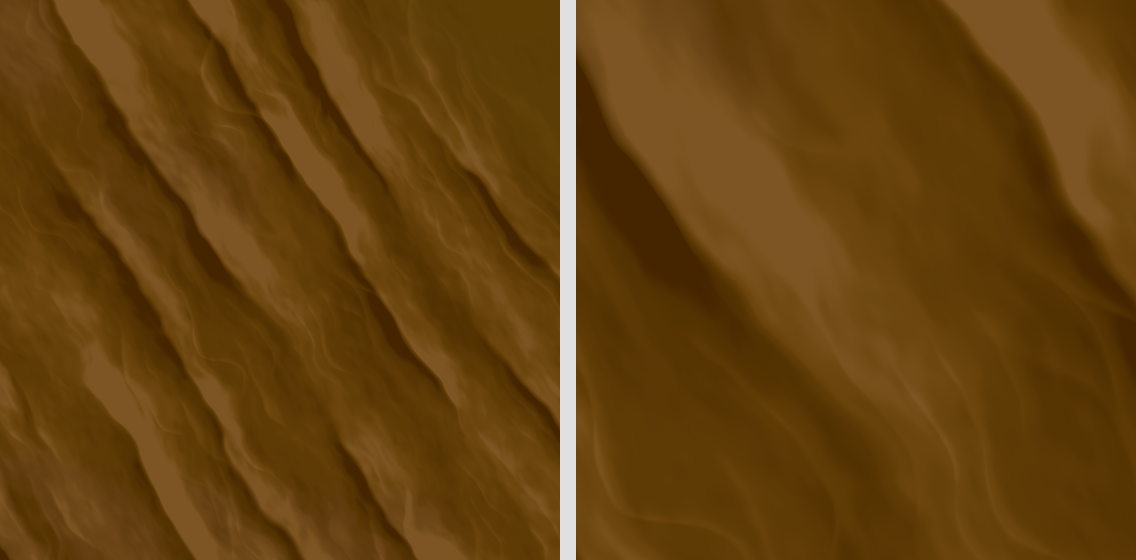
Left: the whole. Right: its middle third, enlarged.
This texture is drawn by a WebGL 1 fragment shader. Its source:

```glsl
precision highp float;

// Weathered brown rock face with long slanted folds running down to the right.
// Each fold is a dark crease beside a pale band; small chips and stretched noise
// add the grain, and the summed relief is turned into colour by a brown ramp.

uniform vec2 u_resolution;

const vec2 ALONG = vec2(0.53, -0.848);
const vec2 ACROSS = vec2(0.848, 0.53);
const float FOLD_SPACING = 0.16;

const vec3 CREASE_BROWN = vec3(0.27, 0.145, 0.0);
const vec3 SHADE_BROWN = vec3(0.33, 0.20, 0.008);
const vec3 MID_BROWN = vec3(0.37, 0.23, 0.02);
const vec3 WARM_BROWN = vec3(0.42, 0.27, 0.05);
const vec3 PALE_BROWN = vec3(0.49, 0.335, 0.14);

float hash(vec2 p) {
  return fract(sin(dot(p, vec2(127.1, 311.7))) * 43758.5453);
}

float noise(vec2 p) {
  vec2 cell = floor(p);
  vec2 f = fract(p);
  f = f * f * f * (f * (f * 6.0 - 15.0) + 10.0);
  float low = mix(hash(cell), hash(cell + vec2(1.0, 0.0)), f.x);
  float high = mix(hash(cell + vec2(0.0, 1.0)), hash(cell + vec2(1.0, 1.0)), f.x);
  return mix(low, high, f.y);
}

float fbm(vec2 p) {
  float sum = 0.0;
  float weight = 0.5;
  for (int i = 0; i < 5; i++) {
    sum += weight * noise(p);
    p = mat2(0.96, 0.28, -0.28, 0.96) * p * 2.0 + 17.3;
    weight *= 0.56;
  }
  return sum / 1.07;
}

// Signed relief of one fold: s is the distance across its crease.
float foldProfile(float s, float bandWidth) {
  float creaseWidth = s < 0.0 ? 0.028 : 0.006;
  float crease = exp(-s * s / (creaseWidth * creaseWidth));
  float band = smoothstep(-0.003, 0.01, s)
             * (1.0 - smoothstep(bandWidth * 0.5, bandWidth, s));
  return 0.42 * band - 0.52 * crease;
}

// Sum of all folds; st holds the positions across and along the slant.
float foldRelief(vec2 st) {
  float relief = 0.0;
  for (int i = -1; i < 9; i++) {
    float id = float(i);
    float jitter = hash(vec2(id, 4.7)) - 0.5;
    float wobble = 0.05 * (noise(vec2(st.y * 2.6, id * 7.3)) - 0.5)
                 + 0.012 * (noise(vec2(st.y * 17.0, id * 3.1 + 40.0)) - 0.5);
    float s = st.x - 0.15 - FOLD_SPACING * (id + 0.4 * jitter) - wobble;
    float side = hash(vec2(id, 9.2)) < 0.25 ? -1.0 : 1.0;
    float bandWidth = mix(0.05, 0.13, hash(vec2(id, 2.3)));
    float presence = smoothstep(0.25, 0.7, noise(vec2(st.y * 2.7 + 5.0, id * 5.7)));
    relief += mix(0.1, 1.0, presence) * foldProfile(s * side, bandWidth);
  }
  return relief;
}

// Short chips: a sharp step on one side that fades out on the other.
float chipRelief(vec2 st, vec2 density) {
  vec2 q = st * density;
  q.x += 1.6 * noise(q * vec2(0.3, 1.3) + 31.0);
  float column = floor(q.x);
  float x = fract(q.x);
  float presence = smoothstep(0.5, 0.85, noise(vec2(q.y, column * 6.1 + 2.0)));
  float step01 = smoothstep(0.0, 0.14, x);
  return presence * step01 * (1.0 - x) * (1.5 - 3.2 * x);
}

vec3 rockColour(float tone) {
  vec3 colour = mix(CREASE_BROWN, SHADE_BROWN, smoothstep(0.0, 0.26, tone));
  colour = mix(colour, MID_BROWN, smoothstep(0.24, 0.5, tone));
  colour = mix(colour, WARM_BROWN, smoothstep(0.5, 0.75, tone));
  return mix(colour, PALE_BROWN, smoothstep(0.72, 1.0, tone));
}

void main() {
  vec2 p = gl_FragCoord.xy / min(u_resolution.x, u_resolution.y);

  // Slanted coordinates, gently bent so the folds are not straight.
  vec2 st = vec2(dot(p, ACROSS), dot(p, ALONG));
  st.x += 0.04 * (noise(p * 2.4 + 3.0) - 0.5) + 0.016 * (noise(p * 13.0) - 0.5)
        + 0.006 * (noise(p * 34.0 + 9.0) - 0.5);

  // The upper right corner is smoother than the rest.
  float calm = smoothstep(1.45, 1.9, p.x + p.y);
  float grain = fbm(st * vec2(12.0, 4.0) + 8.0) - 0.5;
  float fine = noise(st * vec2(64.0, 30.0)) + noise(st * vec2(105.0, 52.0) + 6.0) - 1.0;
  float chips = chipRelief(st, vec2(17.0, 6.0)) + 0.6 * chipRelief(st + 3.7, vec2(31.0, 11.0));
  float relief = foldRelief(st) + 1.0 * grain + 0.1 * fine + 0.26 * chips;
  float tone = 0.555 + mix(1.0, 0.3, calm) * relief - 0.1 * calm;

  // Broad patches lean towards grey-brown, the calm corner towards olive.
  vec3 colour = rockColour(clamp(tone, 0.0, 1.0));
  float greyPatch = smoothstep(0.42, 0.66, noise(p * 3.1 + 21.0)) * (1.0 - calm);
  float midTone = smoothstep(0.3, 0.6, tone) * (1.0 - smoothstep(0.75, 0.95, tone));
  colour += greyPatch * midTone * vec3(0.002, 0.002, 0.038);
  colour += calm * vec3(-0.01, 0.012, 0.0);

  gl_FragColor = vec4(colour, 1.0);
}
```
